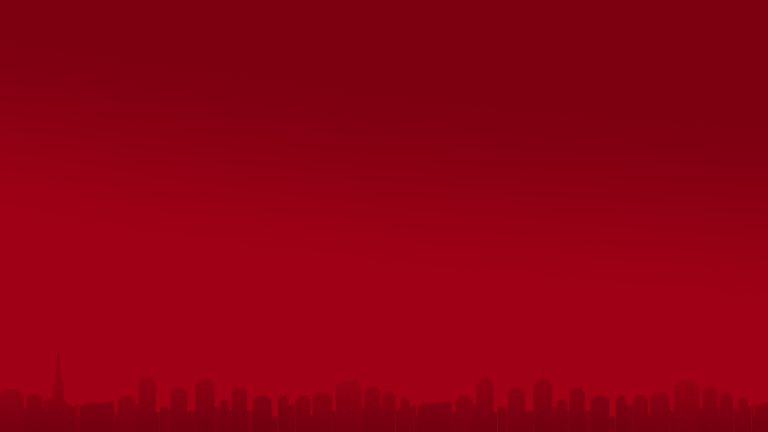
A Shadertoy shader for this background:

```glsl
// A deep red sky, dark above and bright below along a sloping soft band,
// over a faint city silhouette. The sky is one curved gradient; the city is
// a repeating row of stepped box towers with hashed low blocks between them.

#define SKY_DARK    vec3(0.490, 0.000, 0.066)
#define SKY_BRIGHT  vec3(0.624, 0.000, 0.084)
#define CITY_TOP    vec3(0.560, 0.000, 0.073)
#define CITY_BASE   vec3(0.460, 0.000, 0.062)
#define BAND_HALF   0.24    // half height of the sky transition
#define TILE_START  0.1806  // left edge of the first full city tile
#define TILE_WIDTH  0.782
#define BLOCK_WIDTH 0.021   // width of the low filler blocks
#define SPIRE_X     0.135
#define SPIRE_TOP   0.187

// Towers of one tile: centre, half width, height
const int TOWER_COUNT = 15;
const vec3 TOWERS[TOWER_COUNT] = vec3[](
    vec3(.040, .037, .068), vec3(.112, .020, .083), vec3(.160, .020, .125),
    vec3(.233, .020, .103), vec3(.294, .022, .121), vec3(.338, .012, .075),
    vec3(.373, .018, .104), vec3(.426, .022, .085), vec3(.475, .012, .085),
    vec3(.520, .017, .085), vec3(.565, .023, .092), vec3(.627, .030, .118),
    vec3(.681, .018, .105), vec3(.718, .016, .093), vec3(.757, .011, .080));

float hash(float n) { return fract(sin(n * 91.345) * 4375.85); }

vec2 gradientAt(vec2 cell) {
    float angle = 6.2832 * hash(dot(cell, vec2(1.0, 57.31)));
    return vec2(cos(angle), sin(angle));
}

float gradientNoise(vec2 p) {
    vec2 i = floor(p), f = fract(p), u = f * f * (3.0 - 2.0 * f);
    vec2 e = vec2(1.0, 0.0);
    float low = mix(dot(gradientAt(i), f), dot(gradientAt(i + e), f - e), u.x);
    float high = mix(dot(gradientAt(i + e.yx), f - e.yx),
                     dot(gradientAt(i + 1.0), f - 1.0), u.x);
    return mix(low, high, u.y);
}

// Signed distance to a block standing on the ground
float block(vec2 p, float centre, float halfWidth, float height) {
    return max(abs(p.x - centre) - halfWidth, p.y - height);
}

// Stepped tower; the tallest ones carry a thin mast
float tower(vec2 p, float centre, float halfWidth, float height) {
    float d = block(p, centre, halfWidth, height * 0.92);
    d = min(d, block(p, centre, halfWidth * 0.65, height));
    if (height > 0.12) d = min(d, block(p, centre, 0.0012, height + 0.040));
    return d;
}

// Tall spire with setbacks and a tapering needle
float spire(vec2 p) {
    float d = block(p, SPIRE_X, 0.017, 0.075);
    d = min(d, block(p, SPIRE_X, 0.013, 0.115));
    d = min(d, block(p, SPIRE_X, 0.008, 0.135));
    float needle = 0.006 * clamp((SPIRE_TOP - p.y) / 0.055, 0.0, 1.0);
    return min(d, block(p, SPIRE_X, needle, SPIRE_TOP));
}

vec3 sky(vec2 p, float across) {
    float centre = 0.70 - 0.30 * across + 0.10 * across * across;
    centre += 0.012 * gradientNoise(p * vec2(2.0, 3.0));
    float glow = 1.0 - smoothstep(centre - BAND_HALF, centre + BAND_HALF, p.y);
    return mix(SKY_DARK, SKY_BRIGHT, glow);
}

void mainImage(out vec4 fragColor, in vec2 fragCoord) {
    vec2 p = fragCoord / iResolution.y;
    float pixel = 1.0 / iResolution.y;
    vec3 color = sky(p, fragCoord.x / iResolution.x);

    // Landmark towers, a little lower left of the first tile
    vec2 q = vec2(mod(p.x - TILE_START, TILE_WIDTH), p.y);
    float scale = p.x < TILE_START ? 0.84 : 1.0;
    float city = spire(p);
    float shade = 0.0;
    for (int i = 0; i < TOWER_COUNT; i++) {
        vec3 t = TOWERS[i];
        float d = tower(q, t.x, t.y, t.z * scale);
        shade += (hash(float(i) + 3.0) - 0.5) * (1.0 - smoothstep(-pixel, pixel, d));
        city = min(city, d);
    }

    // Low filler blocks
    float id = floor(q.x / BLOCK_WIDTH);
    float height = mix(0.035, 0.072, hash(id + 11.0));
    city = min(city, block(q, (id + 0.5) * BLOCK_WIDTH, BLOCK_WIDTH * 0.5, height));

    // Facades darken toward the ground, with faint mottling
    float mottling = gradientNoise(q * vec2(160.0, 120.0));
    vec3 facade = mix(CITY_BASE, CITY_TOP, smoothstep(0.0, 0.13, p.y));
    facade *= 1.0 + 0.05 * shade + 0.06 * mottling;
    float cover = 1.0 - smoothstep(-pixel, pixel, city);
    color = mix(color, facade, cover);

    // Fine dither keeps the wide gradient free of steps
    color += (hash(dot(fragCoord, vec2(0.1271, 0.3117))) - 0.5) / 255.0;
    fragColor = vec4(clamp(color, 0.0, 1.0), 1.0);
}
```
